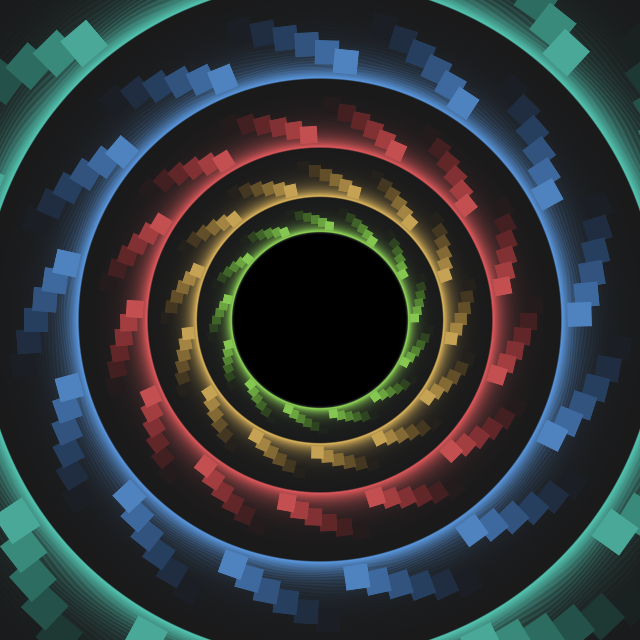
Write a WebGL 1 fragment shader that draws this background.

```glsl
precision highp float;

uniform vec2 u_resolution;

const float TAU = 6.2831853;

// Rings grow outward by a constant ratio
const float FIRST_RADIUS = 0.1375;
const float RING_RATIO = 1.4;
const float LAST_RING = 4.0;
const float HOLE_RADIUS = 0.1348;

// Arms of tiles; distances are fractions of the ring radius
const float ARMS = 13.0;
const int TILES = 6;
const float ARM_PHASE = 0.021;
const float RING_TWIST = 0.161;
const float TILE_TURN = 0.0735;
const float TILE_START = 1.075;
const float TILE_RISE = 0.0335;
const float TILE_HALF = 0.05;
const float TILE_LIGHT = 0.81;
const float TILE_FADE = 0.152;

// Glow and its fine grooves
const float GLOW_WIDTH = 0.066;
const float GROOVE_PERIOD = 0.012;
const float GROOVE_DEPTH = 0.4;
const float GROOVE_WAVE = 0.006;

const vec3 DARK = vec3(0.100, 0.101, 0.104);
const vec3 GREEN = vec3(0.62, 0.94, 0.37);
const vec3 GOLD = vec3(0.93, 0.76, 0.38);
const vec3 RED = vec3(0.92, 0.36, 0.37);
const vec3 BLUE = vec3(0.36, 0.61, 0.90);
const vec3 TEAL = vec3(0.33, 0.79, 0.71);

vec3 ringColor(float ring) {
  if (ring < 0.5) return GREEN;
  if (ring < 1.5) return GOLD;
  if (ring < 2.5) return RED;
  if (ring < 3.5) return BLUE;
  return TEAL;
}

// Signed distance to a square
float squareDistance(vec2 p, float halfSide) {
  vec2 d = abs(p) - halfSide;
  return length(max(d, 0.0)) + min(max(d.x, d.y), 0.0);
}

// Brightness that falls away from the inner edge, cut by thin grooves
float ringGlow(float t, float angle, float pixel) {
  float glow = exp(-max(t, 0.0) / GLOW_WIDTH);
  float wave = GROOVE_WAVE * sin(ARMS * angle + 40.0 * t);
  float groove = 0.5 + 0.5 * cos(TAU * (t + wave) / GROOVE_PERIOD);
  float visible = 1.0 - smoothstep(0.25, 0.55, pixel / GROOVE_PERIOD);
  return glow * (1.0 - GROOVE_DEPTH * visible * groove * smoothstep(0.01, 0.08, t));
}

// Spiral arms of tiles, painted from the faint outer ones inward
vec3 paintTiles(vec3 base, vec3 tint, float radius, float angle, float pixel) {
  float sector = TAU / ARMS;
  for (int i = 0; i < TILES; i++) {
    float n = float(TILES - 1 - i);
    float a = mod(angle - n * TILE_TURN + 0.5 * sector, sector) - 0.5 * sector;
    vec2 p = radius * vec2(cos(a), sin(a)) - vec2(TILE_START + n * TILE_RISE, 0.0);
    float cover = 1.0 - smoothstep(-0.5 * pixel, 0.5 * pixel, squareDistance(p, TILE_HALF));
    float light = max(TILE_LIGHT - n * TILE_FADE, 0.05);
    vec3 shade = mix(DARK, pow(tint, vec3(1.0 + 0.12 * n)), light);
    base = mix(base, shade, cover);
  }
  return base;
}

void main() {
  float canvas = min(u_resolution.x, u_resolution.y);
  vec2 uv = (gl_FragCoord.xy - 0.5 * u_resolution) / canvas;
  float pixel = 1.0 / canvas;
  float radius = length(uv);
  float angle = atan(uv.y, uv.x + 1e-6);

  // Pick the ring, with room for its smoothed inner edge
  float level = log((radius + pixel) / FIRST_RADIUS) / log(RING_RATIO);
  float ring = clamp(floor(level), 0.0, LAST_RING);
  float inner = FIRST_RADIUS * pow(RING_RATIO, ring);
  float scaled = radius / inner;
  float scaledPixel = pixel / inner;
  vec3 tint = ringColor(ring);

  // Glow, then tiles
  vec3 color = mix(DARK, tint, ringGlow(scaled - 1.0, angle, scaledPixel));
  float armAngle = angle - ARM_PHASE + ring * RING_TWIST;
  color = paintTiles(color, tint, scaled, armAngle, scaledPixel);

  // Inner edge and central hole
  color = mix(DARK, color, smoothstep(inner - pixel, inner + pixel, radius));
  color *= smoothstep(HOLE_RADIUS - pixel, HOLE_RADIUS + pixel, radius);

  gl_FragColor = vec4(color, 1.0);
}
```
